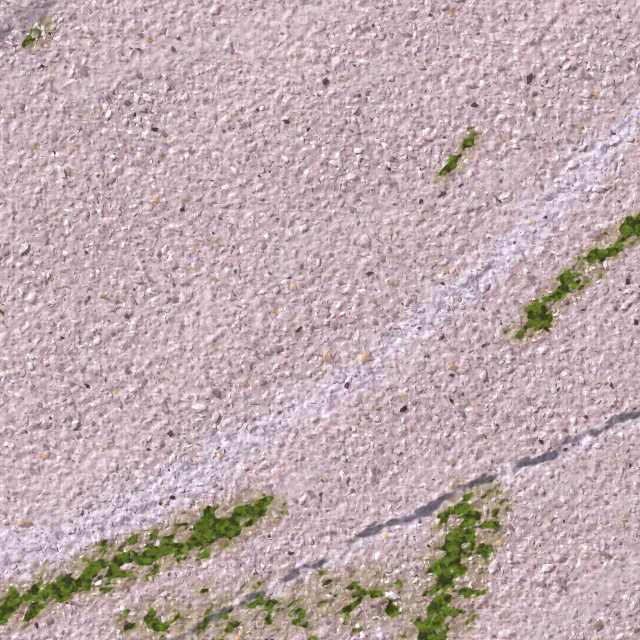
A Shadertoy shader for this texture:

```glsl
const vec3 SCREE = vec3(0.80, 0.70, 0.73);
const vec3 PALE = vec3(0.90, 0.83, 0.87);
const vec3 DARK = vec3(0.62, 0.50, 0.53);
const vec3 WHITE = vec3(0.98, 0.94, 0.96);
const vec3 OCHRE = vec3(0.84, 0.68, 0.54);
const vec3 SHADOW = vec3(0.33, 0.25, 0.26);
const vec3 GULLY = vec3(0.86, 0.82, 0.89);
const vec3 GULLY_SHADE = vec3(0.50, 0.47, 0.55);
const vec3 SOIL = vec3(0.64, 0.57, 0.45);
const vec3 GRASS = vec3(0.34, 0.43, 0.11);
const vec3 GRASS_DARK = vec3(0.19, 0.22, 0.09);
const vec3 GRIT = vec3(0.30, 0.38, 0.37); // strength of the fine grain
const vec2 LIGHT = vec2(-0.75, 0.66);
const float SLOPE = 0.55;
const float EDGE = 0.0012;     // softness of stone outlines
const float RAGGED = 0.0026;   // roughness of stone outlines
const float REACH = 0.85;      // shadow offset in stone radii

vec2 hash2(vec2 p) {
  vec3 q = fract(p.xyx * vec3(0.1031, 0.1030, 0.0973));
  q += dot(q, q.yzx + 33.33);
  return fract((q.xx + q.yz) * q.zy);
}

mat2 rotation(float a) {
  float c = cos(a), s = sin(a);
  return mat2(c, -s, s, c);
}

float corner(vec2 i, vec2 f, vec2 c) {
  return dot(hash2(i + c + 71.0) * 2.0 - 1.0, f - c);
}

float gradientNoise(vec2 p) {
  vec2 i = floor(p), f = p - i;
  vec2 u = f * f * f * (f * (f * 6.0 - 15.0) + 10.0);
  float low = mix(corner(i, f, vec2(0)), corner(i, f, vec2(1, 0)), u.x);
  float high = mix(corner(i, f, vec2(0, 1)), corner(i, f, vec2(1)), u.x);
  return mix(low, high, u.y);
}

float fbm(vec2 p) {
  float sum = 0.0, amp = 1.0;
  for (int i = 0; i < 3; i++) {
    sum += amp * gradientNoise(p);
    p = rotation(0.6) * p * 2.03 + 17.3;
    amp *= 0.5;
  }
  return sum;
}

// 1 on the segment, falling to 0 at the given width
float strip(vec2 p, vec4 ends, float width) {
  vec2 d = ends.zw - ends.xy, q = p - ends.xy;
  float t = clamp(dot(q, d) / dot(d, d), 0.0, 1.0);
  return max(0.0, 1.0 - length(q - d * t) / width);
}

// Skewed block with one corner broken off
float block(vec2 p, mat2 turn, float stretch, float size, float soft) {
  vec2 q = turn * p * vec2(stretch, 1.0 / stretch);
  q.x += 0.35 * q.y;
  float d = max(max(abs(q.x), abs(q.y)), 0.85 * q.x + 0.7 * q.y) - size;
  return 1.0 - smoothstep(-soft, soft, d);
}

vec3 stones(vec3 col, vec2 p, float cells, float density, float strength, float gully) {
  vec2 g = p * cells + cells;
  for (int k = 0; k < 9; k++) {
    vec2 cell = floor(g) + vec2(k % 3 - 1, k / 3 - 1), seed = cell + cells;
    vec2 place = hash2(seed), kind = hash2(seed + 211.0), form = hash2(seed + 457.0);
    if (kind.x > density) continue;
    float size = mix(0.14, 0.38, form.x * form.x);
    float stretch = mix(0.72, 1.35, form.y);
    mat2 turn = rotation(form.x * 40.0);
    vec2 q = g - cell - 0.5 - (place - 0.5) * 0.7;
    float shade = block(q + LIGHT * size * REACH, turn, stretch, size, EDGE * cells);
    col = mix(col, SHADOW, strength * mix(0.1, 0.85, place.x) * shade);
    vec3 tone = mix(DARK, PALE, smoothstep(0.0, 0.5, kind.y));
    tone = mix(tone, WHITE, smoothstep(0.75, 0.92, kind.y));
    tone = mix(tone, GULLY, 0.5 * gully);
    if (place.y < 0.035) tone = OCHRE;
    if (place.y > 0.98) tone = SHADOW * 0.7;
    tone *= 1.0 + 0.12 * clamp(dot(q, LIGHT) / size, -1.0, 1.0);
    col = mix(col, tone, strength * block(q, turn, stretch, size, EDGE * cells));
  }
  return col;
}

void mainImage(out vec4 fragColor, in vec2 fragCoord) {
  vec2 p = fragCoord / iResolution.xy;
  vec2 along = rotation(SLOPE) * p;
  vec2 w = p + 0.016 * vec2(fbm(p * 11.0), fbm(p * 11.0 + 40.0));
  float broad = fbm(along * vec2(3, 9));
  float clump = fbm(along * vec2(30, 48));

  // Slope with smooth wash streaks
  float wash = smoothstep(0.12, 0.5, fbm(along * vec2(2.5, 13.0) + 8.0));
  wash = max(wash, strip(w, vec4(0.10, 0.86, 0.52, 0.99), 0.03));
  vec3 col = mix(SCREE * (1.0 + 0.09 * broad), PALE, 0.3 * wash);

  // Pale gully curving up the slope
  float axis = abs(w.y - 0.14 - 0.26 * w.x - 0.42 * w.x * w.x);
  float gully = 1.0 - smoothstep(0.005, 0.065, axis + 0.025 * broad + 0.035 * clump);
  float hollow = smoothstep(0.05, 0.45, fbm(along * vec2(32, 60) + 3.0));
  col = mix(col, mix(GULLY, GULLY_SHADE, 0.75 * hollow), 0.8 * gully);

  // Narrow water channel with a pale bank
  float cx = w.x - 0.31;
  float channel = w.y - 0.02 - 0.55 * cx + 0.1 * cx * cx;
  float start = smoothstep(-0.06, 0.0, cx);
  float bank = start * (1.0 - smoothstep(0.0, 0.03, abs(channel + 0.008) + 0.02 * clump));
  float cut = start * (1.0 - smoothstep(0.002, 0.009, abs(channel - 0.003) - 0.008 * clump));
  cut = max(cut, 0.7 * strip(w, vec4(-0.02, 0.925, 0.11, 1.02), 0.025));
  col = mix(col, GULLY, 0.6 * bank);

  // Vegetation cover
  float cover = strip(w, vec4(-0.02, 0.04, 0.40, 0.20), 0.055);
  cover = max(cover, strip(w, vec4(0.81, 0.48, 1.02, 0.67), 0.032));
  cover = max(cover, strip(w, vec4(0.67, 0.0, 0.74, 0.20), 0.075));
  cover = max(cover, 0.6 * strip(w, vec4(0.22, 0.02, 0.60, 0.07), 0.08));
  cover = max(cover, 0.8 * strip(w, vec4(0.70, 0.73, 0.74, 0.79), 0.025));
  cover = max(cover, 0.9 * strip(w, vec4(0.06, 0.94, 0.075, 0.96), 0.025));
  float rooted = smoothstep(0.0, 0.2, cover);
  float grass = rooted * smoothstep(0.46, 0.68, 0.8 * cover + 0.95 * clump);
  float soil = rooted * smoothstep(0.05, 0.5, cover + 0.5 * clump);
  float fleck = smoothstep(0.32, 0.55, fbm(along * vec2(24, 44) + 29.0));
  col = mix(col, SOIL, 0.75 * max(soil, 0.7 * fleck * (1.0 - gully)));

  // Stones with growth and cuts between them
  vec2 r = p + RAGGED * vec2(gradientNoise(p * 170.0), gradientNoise(p * 170.0 + 9.0));
  float loose = (1.0 - 0.6 * wash) * clamp(0.85 - 0.4 * broad, 0.4, 1.0);
  loose = mix(loose, 1.0, 0.6 * gully);
  col = stones(col, r, 135.0, 0.65, 0.75 * loose, gully);
  col = stones(col, r, 80.0, 0.55, 0.88 * loose, gully);
  col = mix(col, GULLY_SHADE * 0.75, 0.85 * cut * smoothstep(-0.4, 0.1, clump));
  float blade = smoothstep(-0.1, 0.25, fbm(p * 70.0 + 13.0));
  col = mix(col, mix(GRASS, GRASS_DARK, blade), 0.9 * grass);
  col = stones(col, r, 50.0, 0.16, 0.9 * loose * (1.0 - 0.7 * grass), gully);

  // Ragged grain lit from the upper left
  float relief = fbm(p * 75.0) - fbm(p * 75.0 + 0.4 * LIGHT);
  float grain = 0.6 * fbm(along * vec2(60, 110)) + 0.9 * relief;
  col *= 1.0 + GRIT * (1.0 - 0.35 * wash) * grain;
  fragColor = vec4(clamp(col, 0.0, 1.0), 1.0);
}
```
